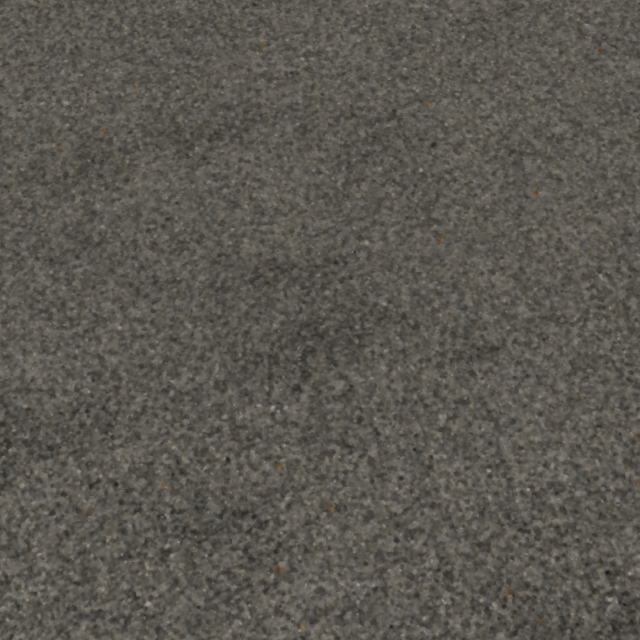
A WebGL 2 fragment shader for this texture:

```glsl
#version 300 es
precision highp float;
// Worn grey-brown asphalt: fine packed grit, pale chips, dark pits and soft stains.

uniform vec2 u_resolution;
out vec4 outColor;

const vec3 WARM_GREY = vec3(1.0, 0.966, 0.89);
const vec3 RUST = vec3(1.12, 0.94, 0.74);
const float BASE_TONE = 0.359;

vec3 hash3(vec2 cell, float seed) {
    vec3 p = fract(vec3(cell.xyx + seed * 17.31) * vec3(0.1031, 0.1030, 0.0973));
    p += dot(p, p.yxz + 33.33);
    return fract((p.xxy + p.yzz) * p.zyx);
}

vec2 rotate(vec2 p, float angle) {
    float c = cos(angle), s = sin(angle);
    return vec2(c * p.x - s * p.y, s * p.x + c * p.y);
}

// Smooth value noise centred on zero, from -0.5 to 0.5.
float valueNoise(vec2 p, float seed) {
    vec2 cell = floor(p), f = fract(p);
    f = f * f * (3.0 - 2.0 * f);
    float low = mix(hash3(cell, seed).x, hash3(cell + vec2(1, 0), seed).x, f.x);
    float high = mix(hash3(cell + vec2(0, 1), seed).x, hash3(cell + vec2(1, 1), seed).x, f.x);
    return mix(low, high, f.y) - 0.5;
}

float fbm(vec2 p, float seed) {
    float sum = 0.0, gain = 0.6;
    for (int octave = 0; octave < 4; octave++) {
        sum += gain * valueNoise(p, seed + float(octave));
        p = rotate(p, 0.6) * 2.1;
        gain *= 0.55;
    }
    return sum;
}

// Packed grains with soft borders, each with its own tone around zero.
float packedGrains(vec2 p, float seed) {
    vec2 cell = floor(p);
    float tone = 0.0, total = 0.0;
    for (int y = -1; y <= 1; y++) {
        for (int x = -1; x <= 1; x++) {
            vec2 corner = cell + vec2(x, y);
            vec3 rnd = hash3(corner, seed);
            vec2 d = p - corner - rnd.xy;
            float weight = exp(-11.0 * dot(d, d));
            tone += weight * (rnd.z - 0.5);
            total += weight;
        }
    }
    return tone / total;
}

// Scattered oval chips; returns soft coverage scaled by a random strength.
float scatteredChips(vec2 p, float chance, float radius, float seed) {
    vec2 cell = floor(p);
    vec3 place = hash3(cell, seed);
    vec3 shape = hash3(cell, seed + 5.0);
    vec2 d = rotate(fract(p) - mix(vec2(0.28), vec2(0.72), place.xy), shape.x * 6.2832);
    d.y *= 1.0 + 0.7 * shape.y;
    float size = radius * mix(0.65, 1.3, shape.z);
    float coverage = 1.0 - smoothstep(size * 0.45, size * 1.35, length(d));
    return coverage * step(place.z, chance) * mix(0.35, 1.0, fract(place.z * 91.7));
}

void main() {
    vec2 uv = gl_FragCoord.xy / u_resolution;

    // The ground recedes gently, so grit gets finer towards the top.
    vec2 ground = vec2(uv.x - 0.5, uv.y) / (1.0 - 0.18 * uv.y) + 1.0;
    float contrast = mix(1.16, 0.84, smoothstep(0.0, 0.75, uv.y));

    // Fine grit in three sizes.
    float grit = 0.115 * packedGrains(ground * 128.0, 1.0);
    grit += 0.105 * valueNoise(rotate(ground, 0.5) * 112.0, 2.0);
    grit += 0.115 * valueNoise(rotate(ground, -0.35) * 190.0, 3.0);

    // Pale chips and dark pits.
    float chips = scatteredChips(ground * 42.0, 0.30, 0.17, 10.0);
    chips += 0.8 * scatteredChips(rotate(ground, 0.8) * 66.0, 0.28, 0.21, 20.0);
    float pits = scatteredChips(rotate(ground, 0.4) * 52.0, 0.28, 0.23, 30.0);

    // Broad wear and slanted dark stains.
    vec2 slanted = rotate(ground, -0.4) * vec2(4.0, 9.0);
    float wear = 0.035 * fbm(ground * vec2(4.0, 6.0), 40.0);
    float stain = smoothstep(0.10, 0.42, fbm(slanted, 50.0));

    float tone = BASE_TONE + wear - 0.042 * stain;
    tone += contrast * (grit + 0.125 * chips - 0.085 * pits);

    // Slight colour drift and rare rusty specks.
    float drift = 0.05 * valueNoise(ground * 90.0, 60.0);
    vec3 color = tone * WARM_GREY * vec3(1.0 + 0.4 * drift, 1.0, 1.0 - drift);
    float rust = scatteredChips(ground * 22.0, 0.035, 0.17, 70.0);
    color *= mix(vec3(1.0), RUST, rust);

    outColor = vec4(clamp(color, 0.0, 1.0), 1.0);
}
```
